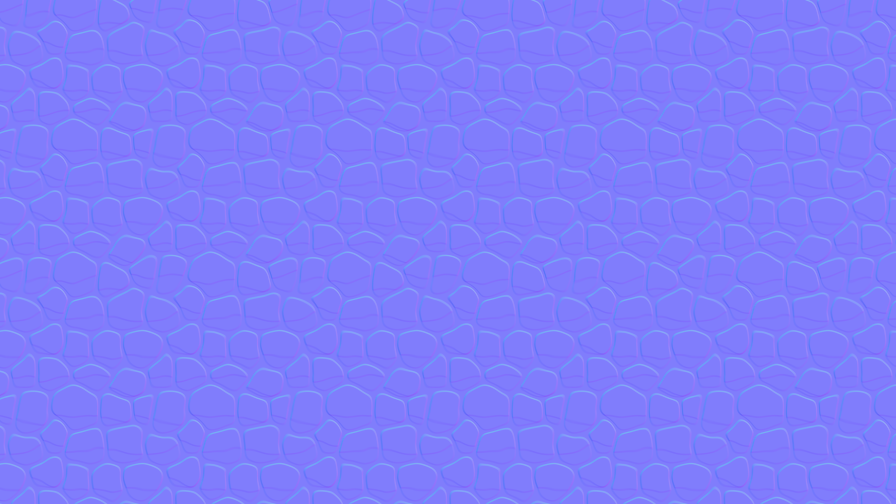
This texture map is drawn by a Shadertoy shader. Its source:

```glsl
vec2 hash2(vec2 p)
{
    vec3 a = fract(p.xyx * vec3(0.1031, 0.1030, 0.0973));
    a += dot(a, a.yzx + 33.33);
    return fract((a.xx + a.yz) * a.zy);
}

// Value noise that wraps every eight lattice steps
vec2 wrappedNoise(vec2 p)
{
    vec2 i = floor(p), f = fract(p);
    f = f * f * (3.0 - 2.0 * f);
    vec2 e = vec2(0.0, 1.0);
    return mix(mix(hash2(mod(i, 8.0)), hash2(mod(i + e.yx, 8.0)), f.x),
               mix(hash2(mod(i + e.xy, 8.0)), hash2(mod(i + e.yy, 8.0)), f.x), f.y);
}

// Stone centre in xy, size weight in z, random value in w
vec4 stone(vec2 cell)
{
    // Most stones repeat every four cells; each eighth row has its own set
    bool seam = mod(cell.y, 8.0) < 0.5;
    vec2 id = seam ? mod(cell, 8.0) + 17.0 : mod(cell, 4.0);
    vec2 jitter = hash2(id + 3.7);
    vec2 traits = hash2(id + 41.3);
    bool wideRow = mod(cell.y, 4.0) < 0.5;
    bool wide = wideRow && mod(cell.x, 4.0) < 0.5;
    vec2 offset = wide ? vec2(0.0) : (jitter - 0.5) * vec2(0.45, 0.45);
    if (wideRow) offset.x += 0.16 * sin(cell.x * 1.5708);
    offset.x += 0.45 * mod(cell.y, 2.0);
    return vec4(cell + 0.5 + offset, wide ? 0.22 : 0.2 * traits.x, traits.y);
}

float height(vec2 q)
{
    q += 0.2 * (wrappedNoise(q * 2.0) - 0.5);
    vec2 base = floor(q);

    // Nearest stone by weighted distance
    vec4 nearest = vec4(0.0);
    float best = 1e5;
    for (int y = -1; y <= 1; y++)
    for (int x = -2; x <= 2; x++)
    {
        vec4 s = stone(base + vec2(x, y));
        vec2 d = q - s.xy;
        float power = dot(d, d) - s.z;
        if (power < best) { best = power; nearest = s; }
    }

    // Soft minimum of border distances rounds the corners
    float sum = 0.0;
    for (int y = -2; y <= 2; y++)
    for (int x = -2; x <= 2; x++)
    {
        vec4 s = stone(base + vec2(x, y));
        float gap = distance(s.xy, nearest.xy);
        if (gap < 0.001) continue;
        vec2 d = q - s.xy;
        sum += exp(-14.0 * (dot(d, d) - s.z - best) / (2.0 * gap));
    }
    float edge = -log(sum) / 14.0;
    float body = smoothstep(0.025, 0.09, edge);

    // Fine ledge across the lower part of the stone
    vec2 local = q - nearest.xy;
    float wave = 0.03 * cos(local.x * 6.0 + nearest.w * 6.3) + (nearest.w - 0.5) * 0.5 * local.x;
    float ledge = smoothstep(-0.035, 0.035, local.y + 0.1 + 0.2 * nearest.w + wave);
    return body * (0.007 + 0.008 * ledge);
}

void mainImage(out vec4 fragColor, in vec2 fragCoord)
{
    vec2 q = fragCoord / iResolution.y * vec2(14.7, 15.16) - vec2(5.69, 6.34);

    // Surface slope, centred on the pixel
    vec2 e = vec2(0.015, 0.0);
    vec2 slope = vec2(height(q + e.xy) - height(q - e.xy),
                      height(q + e.yx) - height(q - e.yx)) / (2.0 * e.x);

    // Upper and left bevels are steeper than lower and right ones
    vec2 tilt = -slope * vec2(slope.x > 0.0 ? 0.75 : 0.5, slope.y < 0.0 ? 1.1 : 0.6);
    vec3 normal = normalize(vec3(tilt, 1.0));
    fragColor = vec4(vec3(0.5, 0.49, 0.49) + 0.5 * normal, 1.0);
}
```
